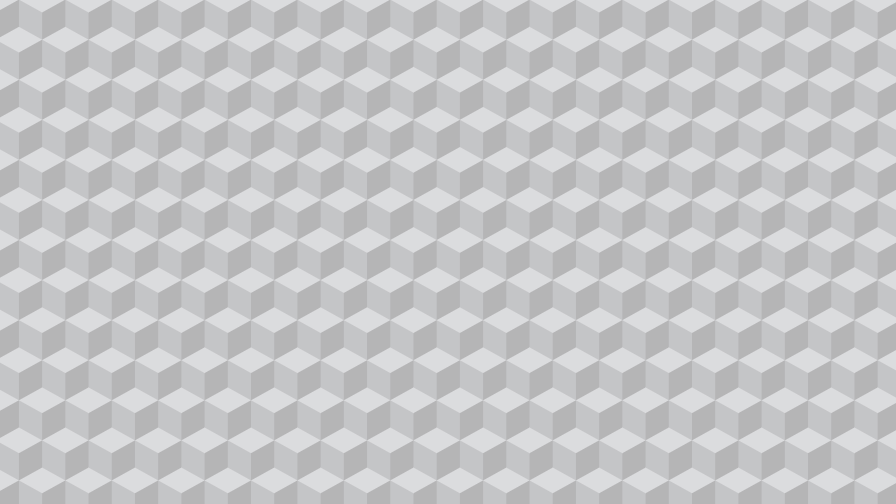
Write a WebGL 2 fragment shader that draws this pattern.

```glsl
#version 300 es
precision highp float;
// Tumbling-block pattern: staggered rows of grey isometric cubes.

uniform vec2 u_resolution;
out vec4 fragColor;

// Lengths are fractions of the canvas height.
const float CUBE_WIDTH = 0.0921;
const float ROW_PITCH = 0.0795;
const float TOP_HALF_HEIGHT = 0.0255;
const vec2 ANCHOR = vec2(0.0236, 0.0238);  // centre of one top face, from mid-canvas

const vec3 TOP_COLOR = vec3(0.860, 0.862, 0.870);
const vec3 LEFT_COLOR = vec3(0.770, 0.772, 0.780);
const vec3 RIGHT_COLOR = vec3(0.708, 0.708, 0.714);

// Pixel coverage of the half plane where the signed distance is positive.
float coverage(float signedDistance) {
    return clamp(signedDistance * u_resolution.y + 0.5, 0.0, 1.0);
}

// Paints one row of cubes over the colour behind it; depth grows downwards.
vec3 paintRow(vec3 behind, vec2 point, float row) {
    float halfWidth = 0.5 * CUBE_WIDTH;
    float stagger = 0.5 * mod(row, 2.0);
    float x = (fract(point.x / CUBE_WIDTH + stagger + 0.5) - 0.5) * CUBE_WIDTH;
    float depth = point.y - row * ROW_PITCH;

    // Sloped edges of the rhombus, as perpendicular distances.
    float rise = TOP_HALF_HEIGHT * (1.0 - abs(x) / halfWidth);
    float slopeScale = halfWidth / length(vec2(halfWidth, TOP_HALF_HEIGHT));
    float upperEdge = (depth + rise) * slopeScale;
    float lowerEdge = (depth - rise) * slopeScale;

    // Vertical edges: within a cube and between neighbouring cubes.
    float sideEdge = sign(x) * min(abs(x), halfWidth - abs(x));
    vec3 sides = mix(LEFT_COLOR, RIGHT_COLOR, coverage(sideEdge));
    vec3 cube = mix(TOP_COLOR, sides, coverage(lowerEdge));
    return mix(behind, cube, coverage(upperEdge));
}

void main() {
    vec2 point = (gl_FragCoord.xy - 0.5 * u_resolution) / u_resolution.y - ANCHOR;
    point.y = -point.y;

    // Each lower row overlaps the row above it.
    float nearestRow = floor(point.y / ROW_PITCH);
    vec3 color = LEFT_COLOR;
    for (int i = -1; i <= 1; i++) {
        color = paintRow(color, point, nearestRow + float(i));
    }
    fragColor = vec4(color, 1.0);
}
```
